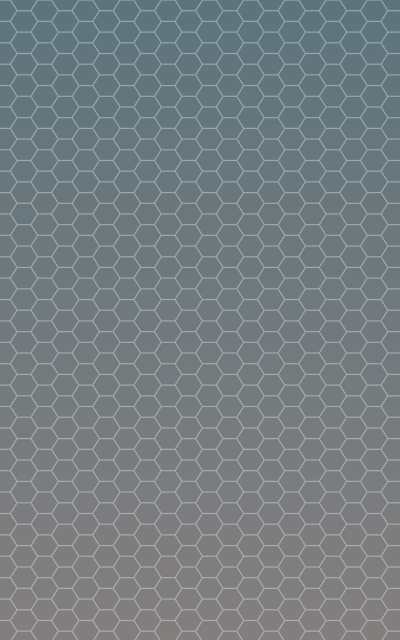
Give the GLSL for this pattern, as a Shadertoy shader.

```glsl
// A fine honeycomb of pale outlines over a vertical slate-to-grey gradient.
// Two interleaved rectangular lattices of flat-topped hexagons tile the plane;
// the greater interior distance of the two gives the distance to the outline.

const vec2 PERIOD = vec2(0.06436, 0.03343);  // lattice step, in canvas heights
const vec2 FIRST_CENTER = vec2(0.0053, 0.01672);
const float LINE_WIDTH = 0.00185;
const float LINE_OPACITY = 0.36;

const vec3 SLATE = vec3(0.365, 0.455, 0.490);
const vec3 WARM_GREY = vec3(0.515, 0.495, 0.495);
const vec3 LINE_COLOR = vec3(0.97, 1.0, 1.0);

// Offset from the nearest point of a rectangular lattice.
vec2 repeatCentered(vec2 p, vec2 period) {
    return (fract(p / period + 0.5) - 0.5) * period;
}

// Distance to the border of a flat-topped hexagon, positive inside.
float hexInterior(vec2 p, vec2 period) {
    vec2 q = abs(p);
    float halfHeight = 0.5 * period.y;
    vec2 slantNormal = normalize(vec2(halfHeight, period.x / 6.0));
    float slantDistance = dot(slantNormal, vec2(period.x / 3.0, 0.0) - q);
    return min(halfHeight - q.y, slantDistance);
}

// Distance to the nearest edge of the whole honeycomb.
float honeycombEdge(vec2 p, vec2 period) {
    float even = hexInterior(repeatCentered(p, period), period);
    float odd = hexInterior(repeatCentered(p - 0.5 * period, period), period);
    return max(even, odd);
}

// Antialiased coverage of a line of the given width.
float lineCoverage(float dist, float width, float pixel) {
    return clamp((0.5 * width - dist) / pixel + 0.5, 0.0, 1.0);
}

void mainImage(out vec4 fragColor, in vec2 fragCoord) {
    // Canvas heights, measured downward from the upper left
    float pixel = 1.0 / iResolution.y;
    vec2 p = vec2(fragCoord.x, iResolution.y - fragCoord.y) * pixel;

    // Gradient ground
    vec3 color = mix(SLATE, WARM_GREY, p.y);

    // Translucent outlines
    float edge = honeycombEdge(p - FIRST_CENTER, PERIOD);
    float coverage = lineCoverage(edge, LINE_WIDTH, pixel);
    color = mix(color, LINE_COLOR, LINE_OPACITY * coverage);

    fragColor = vec4(color, 1.0);
}
```
